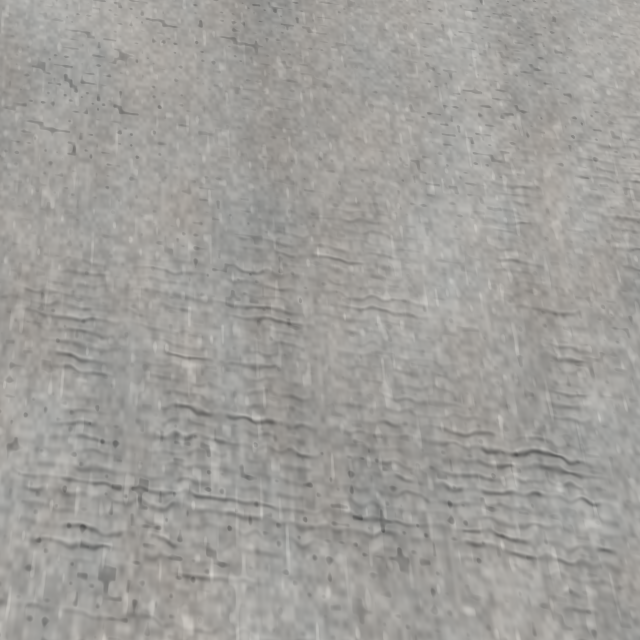
This texture is drawn by a WebGL 1 fragment shader. Its source:

```glsl
precision highp float;

uniform vec2 u_resolution;

float hash(vec2 p) {
    return fract(sin(dot(p, vec2(127.1, 311.7))) * 43758.5453);
}

float noise(vec2 p) {
    vec2 cell = floor(p);
    vec2 f = fract(p);
    f = f * f * (3.0 - 2.0 * f);
    float low = mix(hash(cell), hash(cell + vec2(1.0, 0.0)), f.x);
    float high = mix(hash(cell + vec2(0.0, 1.0)), hash(cell + vec2(1.0, 1.0)), f.x);
    return mix(low, high, f.y);
}

float fbm(vec2 p) {
    float sum = 0.0;
    float weight = 0.5;
    for (int i = 0; i < 4; i++) {
        sum += weight * noise(p);
        p = mat2(1.6, 1.2, -1.2, 1.6) * p + 7.3;
        weight *= 0.5;
    }
    return sum / 0.9375;
}

// Counts groove rows up the receding, tilted floor: rows get thinner with height
float rowDepth(vec2 uv) {
    return -log(0.028 - 0.017 * (uv.y + 0.13 * uv.x)) / 0.017;
}

// Broken brushed grooves: x is the dark cut, y the pale ridge beside it
vec2 grooves(vec2 uv, float depth) {
    float wobble = noise(vec2(uv.x * 55.0, depth * 0.8)) - 0.5
                 + 0.7 * (noise(vec2(uv.x * 13.0, depth * 0.3)) - 0.5);
    float phase = depth + 0.55 * wobble;
    float row = floor(phase);
    float offset = fract(phase) - 0.5;

    float breaks = smoothstep(0.25, 0.65, noise(vec2(uv.x * 38.0, row * 17.3)));
    float run = smoothstep(0.3, 0.75, noise(vec2(uv.x * 6.0, row * 5.7 + 3.0)));
    float deepRow = step(0.86, hash(vec2(row, 4.0)));
    float columns = 0.55 * noise(vec2(uv.x * 13.0 + uv.y, uv.y * 4.5))
                  + 0.45 * noise(vec2(uv.x * 3.5, uv.y * 5.0 + 9.0));
    float patches = smoothstep(0.36, 0.66, columns);
    float extent = 1.0 - smoothstep(0.58, 0.74, uv.y - 0.25 * (uv.x - 0.5));

    float strength = extent * mix(0.3, 1.0, breaks)
                   * (patches * (0.35 + 0.65 * run) + 0.45 * deepRow * run);
    float cut = exp(-pow(abs(offset) / 0.19, 2.0));
    float ridge = exp(-pow(abs(offset - 0.28) / 0.13, 2.0));
    return strength * vec2(cut, ridge);
}

void main() {
    vec2 uv = gl_FragCoord.xy / u_resolution;
    float depth = rowDepth(uv);
    vec2 ground = vec2((uv.x - 0.5) * (1.0 + 0.4 * uv.y), depth);
    float nearness = 1.0 - 0.35 * uv.y;

    // Cloudy stains and faint upright smears
    float tone = 0.633;
    tone += 0.13 * (fbm(uv * vec2(5.0, 6.0) + 2.0) - 0.5);
    tone += 0.045 * (noise(vec2(uv.x * 15.0 + uv.y, uv.y * 2.0)) - 0.5);

    // Sandy grain, stretched upright toward the viewer
    float skew = ground.x + 0.0015 * depth;
    float coarse = noise(vec2(skew * 75.0, depth * 1.1));
    float fine = noise(vec2(skew * 130.0 + 31.0, depth * 2.1));
    tone += nearness * (0.10 * (coarse - 0.5) + 0.10 * (fine - 0.5));

    // Dark pits, clustered, and pale flecks
    float pit = noise(vec2(skew * 85.0 + 11.0, depth * 1.7 + 5.0));
    float cluster = smoothstep(0.35, 0.7, fbm(uv * 5.0 + 20.0));
    tone -= 0.13 * smoothstep(0.74, 0.95, pit) * (0.3 + 0.7 * cluster);
    float fleck = noise(vec2(skew * 95.0 + 47.0, depth * 0.9 + 8.0));
    tone += 0.085 * nearness * smoothstep(0.72, 0.95, fleck);

    vec2 groove = grooves(uv, depth);
    tone += nearness * (0.06 * groove.y - 0.19 * groove.x);

    // Slight drift between warm and cool grey
    float warmth = fbm(uv * vec2(14.0, 9.0) + 40.0) - 0.5;
    vec3 color = tone * vec3(1.005, 0.995, 0.972);
    color += warmth * vec3(0.03, 0.0, -0.02);
    gl_FragColor = vec4(clamp(color, 0.0, 1.0), 1.0);
}
```
